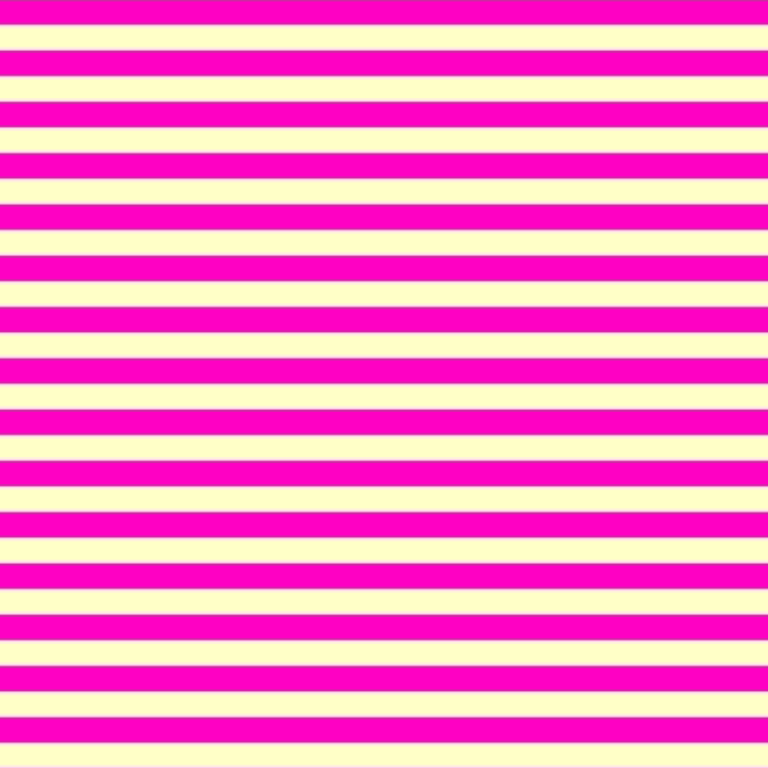
Give the GLSL for this pattern, as a three.js fragment shader.

```glsl
// Even horizontal stripes of hot magenta and pale cream, fifteen of each.
// A signed distance to the nearest magenta edge picks the colour, with a thin
// plum rim inside each edge and a blush-to-ivory halo outside it.

#define REPEATS 14.975      // stripe pairs over the canvas height
#define START -0.0006       // height of the lowest cream stripe's foot
#define PINK_SHARE 0.5      // part of each pair that is magenta
#define RIM_WIDTH 0.0030    // plum rim, inward from the edge
#define HALO_WIDTH 0.0048   // ivory halo, outward from the edge
#define SOFTNESS 0.0009     // half width of each colour blend
#define MAGENTA vec3(0.995, 0.005, 0.765)
#define CREAM vec3(1.0, 1.0, 0.78)
#define PLUM vec3(0.80, 0.16, 0.63)
#define ROSE vec3(0.92, 0.53, 0.78)
#define BLUSH vec3(1.0, 0.84, 0.93)
#define IVORY vec3(1.0, 0.95, 0.86)

varying vec2 vUv;

// Soft step centred on a boundary
float blend(float boundary, float dist) {
  return smoothstep(boundary - SOFTNESS, boundary + SOFTNESS, dist);
}

void main() {
  // Offset from the middle of the nearest magenta stripe, in stripe pairs
  float offset = fract((vUv.y - START) * REPEATS - 0.25) - 0.5;

  // Signed distance to its edge in canvas units, negative inside
  float dist = (abs(offset) - 0.5 * PINK_SHARE) / REPEATS;

  // The rim is deeper along the upper edge than along the lower one
  vec3 rim = mix(MAGENTA, PLUM, offset > 0.0 ? 1.0 : 0.75);

  // Colours from the stripe's core outward
  vec3 color = mix(MAGENTA, rim, blend(-RIM_WIDTH, dist));
  color = mix(color, ROSE, blend(-0.14 * HALO_WIDTH, dist));
  color = mix(color, BLUSH, blend(0.14 * HALO_WIDTH, dist));
  color = mix(color, IVORY, blend(0.48 * HALO_WIDTH, dist));
  color = mix(color, CREAM, blend(HALO_WIDTH, dist));

  gl_FragColor = vec4(color, 1.0);
}
```
